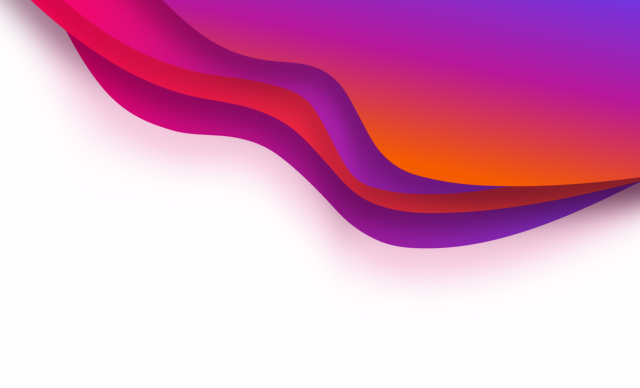
Write a Shadertoy shader that draws this background.

```glsl
// Stacked paper waves hanging from the top edge over a white ground.
// Each lower edge is a cubic Hermite curve; layers are painted back to front,
// each one casting a soft, downward shifted shadow on what lies beneath.

#define KNOTS 9
#define SHADOW_WIDTH 0.036
#define SHADOW_DROP 0.006
#define GLOW_WIDTH 0.046
#define GLOW_DROP 0.012
#define GLOW_STRENGTH 0.42
#define GLOW_COLOR vec3(0.93, 0.55, 0.72)
#define SHADOW_COLOR vec3(0.20, 0.0, 0.13)
#define BAND_TILT 0.217

// Knots hold (x, depth below the top, slope), in units of canvas width.
const vec3 FRONT[KNOTS] = vec3[KNOTS](
    vec3(0.254, 0.0, 1.0), vec3(0.332, 0.065, 0.6), vec3(0.423, 0.095, 0.12),
    vec3(0.482, 0.102, 0.25), vec3(0.531, 0.132, 1.15), vec3(0.594, 0.237, 1.15),
    vec3(0.677, 0.280, 0.22), vec3(0.807, 0.291, 0.0), vec3(1.0, 0.277, -0.13));
const vec3 VIOLET[KNOTS] = vec3[KNOTS](
    vec3(0.098, 0.0, 0.85), vec3(0.195, 0.069, 0.55), vec3(0.293, 0.109, 0.28),
    vec3(0.410, 0.129, 0.25), vec3(0.477, 0.155, 0.75), vec3(0.540, 0.259, 1.6),
    vec3(0.596, 0.296, 0.25), vec3(0.677, 0.303, 0.0), vec3(1.0, 0.260, -0.05));
const vec3 SCARLET[KNOTS] = vec3[KNOTS](
    vec3(0.048, 0.0, 0.95), vec3(0.169, 0.094, 0.63), vec3(0.280, 0.145, 0.3),
    vec3(0.391, 0.169, 0.3), vec3(0.456, 0.2005, 0.75), vec3(0.538, 0.286, 1.05),
    vec3(0.589, 0.320, 0.35), vec3(0.674, 0.333, 0.0), vec3(1.0, 0.283, -0.25));
const vec3 BACK[KNOTS] = vec3[KNOTS](
    vec3(0.102, 0.046, 1.9), vec3(0.176, 0.154, 0.95), vec3(0.267, 0.203, 0.3),
    vec3(0.371, 0.2155, 0.2), vec3(0.436, 0.2435, 0.75), vec3(0.525, 0.328, 1.1),
    vec3(0.589, 0.375, 0.45), vec3(0.668, 0.388, 0.0), vec3(1.0, 0.284, -0.5));

// Depth of a curve at x, extended by a straight line before its first knot.
float curveDepth(vec3 knots[KNOTS], float x) {
    float depth = knots[0].y + (x - knots[0].x) * knots[0].z;
    for (int i = 0; i < KNOTS - 1; i++) {
        vec3 a = knots[i], b = knots[i + 1];
        if (x >= a.x) {
            float span = b.x - a.x;
            float t = min((x - a.x) / span, 1.0), u = 1.0 - t;
            depth = mix(a.y, b.y, t * t * (3.0 - 2.0 * t))
                  + span * t * u * (a.z * u - b.z * t);
        }
    }
    return depth;
}

// Signed distance below the edge (x) and how level that edge is (y).
vec2 edgeDistance(vec3 knots[KNOTS], vec2 p) {
    float h = 0.006;
    float slope = (curveDepth(knots, p.x + h) - curveDepth(knots, p.x - h)) / (2.0 * h);
    float level = inversesqrt(1.0 + slope * slope);
    return vec2((p.y - curveDepth(knots, p.x)) * level, level);
}

// Soft falloff below an edge, shifted downwards by drop.
float softShadow(vec2 edge, float width, float drop) {
    float d = max(edge.x - drop * edge.y, 0.0) / width;
    return exp(-d * d);
}

// Three evenly spaced colour stops.
vec3 gradient(vec3 a, vec3 b, vec3 c, float t) {
    t = clamp(t, 0.0, 1.0) * 2.0;
    return t < 1.0 ? mix(a, b, t) : mix(b, c, t - 1.0);
}

// Darken the ground by a layer's shadow, then cover it with the layer.
vec3 paintLayer(vec3 ground, vec3 paint, vec2 edge, float shade, float aa) {
    ground = mix(ground, SHADOW_COLOR, shade * softShadow(edge, SHADOW_WIDTH, SHADOW_DROP));
    return mix(ground, paint, smoothstep(aa, -aa, edge.x));
}

void mainImage(out vec4 fragColor, in vec2 fragCoord) {
    vec2 p = vec2(fragCoord.x, iResolution.y - fragCoord.y) / iResolution.x;
    float aa = 0.8 / iResolution.x;

    // Layer colours
    float across = (p.x - 0.08) / 0.84;
    vec3 backPaint = gradient(vec3(0.95, 0.0, 0.42), vec3(0.67, 0.09, 0.60),
                              vec3(0.49, 0.20, 0.82), across);
    vec3 scarletPaint = gradient(vec3(1.0, 0.03, 0.34), vec3(0.93, 0.16, 0.25),
                                 vec3(0.86, 0.24, 0.18), across);
    vec3 violetPaint = gradient(vec3(0.97, 0.02, 0.40), vec3(0.68, 0.12, 0.66),
                                vec3(0.42, 0.18, 0.82), across);
    float band = (p.y - BAND_TILT * p.x + 0.225) / 0.34;
    vec3 frontPaint = gradient(vec3(0.43, 0.21, 0.89), vec3(0.72, 0.09, 0.60),
                               vec3(0.96, 0.36, 0.0), band);

    // White ground with a pink glow under the last wave
    vec2 backEdge = edgeDistance(BACK, p);
    vec3 color = mix(vec3(1.0, 0.995, 1.0), GLOW_COLOR,
                     GLOW_STRENGTH * softShadow(backEdge, GLOW_WIDTH, GLOW_DROP));
    color = mix(color, backPaint, smoothstep(aa, -aa, backEdge.x));

    // Waves from back to front
    color = paintLayer(color, scarletPaint, edgeDistance(SCARLET, p), 0.34, aa);
    color = paintLayer(color, violetPaint, edgeDistance(VIOLET, p), 0.20, aa);
    color = paintLayer(color, frontPaint, edgeDistance(FRONT, p), 0.38, aa);

    fragColor = vec4(color, 1.0);
}
```
